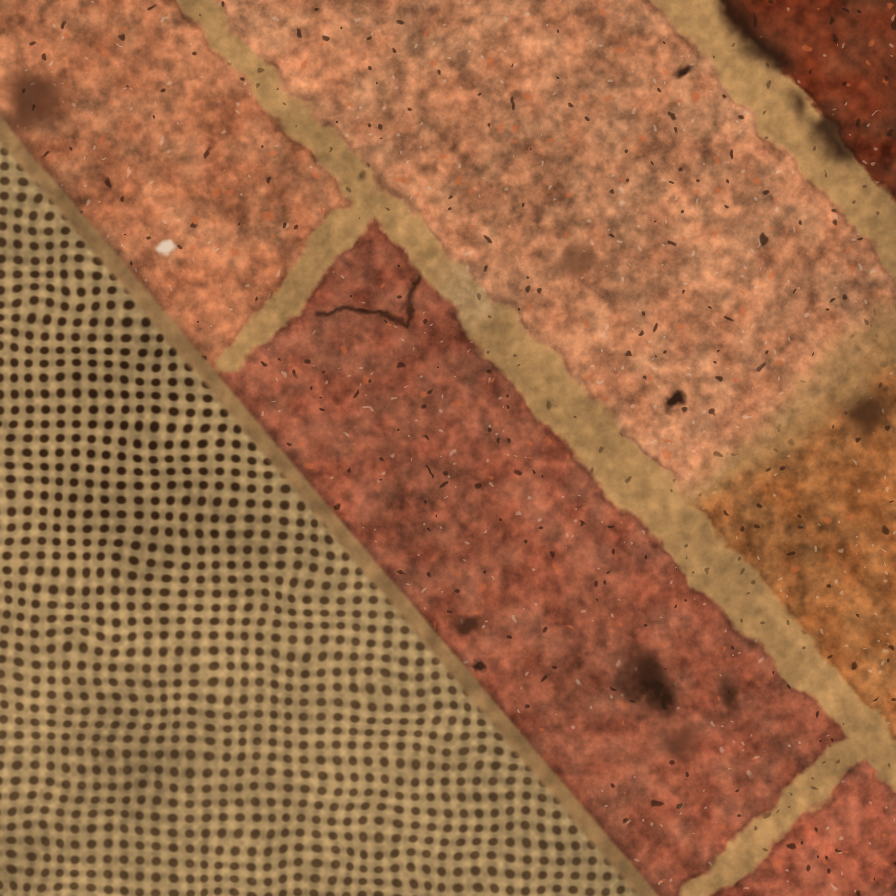
A Shadertoy shader for this texture:

```glsl
// Diagonal courses of worn brick with sandy joints, beside a coarse woven mat.
// Signed line distances split the regions; value noise roughens edges and clay,
// hashed cells scatter grit, and cosines shape the weave.

const vec3 CLAY_LEFT = vec3(0.67, 0.42, 0.285);
const vec3 CLAY_CENTER = vec3(0.56, 0.315, 0.225);
const vec3 CLAY_TOP = vec3(0.70, 0.465, 0.325);
const vec3 CLAY_RIGHT = vec3(0.60, 0.375, 0.21);
const vec3 CLAY_LOW = vec3(0.61, 0.33, 0.235);
const vec3 CLAY_CORNER = vec3(0.42, 0.20, 0.12);
const vec3 EMBER = vec3(0.78, 0.40, 0.23);
const vec3 MORTAR = vec3(0.65, 0.49, 0.31);
const vec3 SOOT = vec3(0.17, 0.10, 0.065);
const vec3 CHALK = vec3(0.88, 0.78, 0.68);
const vec3 THREAD = vec3(0.66, 0.54, 0.37);
const vec3 HOLE = vec3(0.27, 0.18, 0.105);
const vec3 HEM = vec3(0.57, 0.43, 0.28);
const vec2 WEAVE_COUNT = vec2(56.0, 60.0);
const float ROUGHNESS = 0.029;

// Ends of the three cross joints
const vec2 A0 = vec2(0.26, 0.60), A1 = vec2(0.417, 0.78);
const vec2 B0 = vec2(0.768, 0.44), B1 = vec2(1.0, 0.63);
const vec2 C0 = vec2(0.78, 0.0), C1 = vec2(0.957, 0.173);

// Stains and pits: centre, radius, strength
const vec4 STAINS[10] = vec4[10](
  vec4(0.722, 0.237, 0.036, 1.0), vec4(0.815, 0.232, 0.022, 0.8),
  vec4(0.755, 0.547, 0.011, 1.2), vec4(0.759, 0.926, 0.01, 1.1),
  vec4(0.523, 0.302, 0.016, 0.8), vec4(0.529, 0.256, 0.009, 1.0),
  vec4(0.035, 0.89, 0.048, 0.6), vec4(0.638, 0.707, 0.028, 0.4),
  vec4(0.965, 0.54, 0.036, 0.7), vec4(0.755, 0.172, 0.026, 0.5));

float hash(vec2 p) {
  vec3 q = fract(p.xyx * 0.1031);
  q += dot(q, q.yzx + 33.33);
  return fract((q.x + q.y) * q.z);
}

float noise(vec2 p) {
  vec2 i = floor(p), f = fract(p);
  f = f * f * (3.0 - 2.0 * f);
  return mix(mix(hash(i), hash(i + vec2(1, 0)), f.x),
             mix(hash(i + vec2(0, 1)), hash(i + vec2(1, 1)), f.x), f.y);
}

float fbm(vec2 p) {
  float sum = 0.0, amp = 0.5;
  for (int i = 0; i < 4; i++) {
    sum += amp * noise(p);
    p = mat2(1.6, 1.2, -1.2, 1.6) * p + 7.3;
    amp *= 0.55;
  }
  return sum;
}

// Positive to the left of the direction a to b
float lineSide(vec2 p, vec2 a, vec2 b) {
  vec2 d = normalize(b - a);
  return dot(p - a, vec2(-d.y, d.x));
}

float segment(vec2 p, vec2 a, vec2 b) {
  vec2 d = b - a;
  return length(p - a - d * clamp(dot(p - a, d) / dot(d, d), 0.0, 1.0));
}

float band(float d, float halfWidth, float soft) {
  return 1.0 - smoothstep(halfWidth - soft, halfWidth + soft, d);
}

// Randomly filled cells, each with one soft grain
float grit(vec2 p, float count) {
  vec2 q = p * count, id = floor(q);
  vec2 c = 0.3 + 0.4 * vec2(hash(id + 11.0), hash(id + 47.0));
  float r = 0.12 + 0.18 * hash(id + 83.0);
  return step(hash(id), 0.12) * band(length(fract(q) - c), 0.7 * r, 0.3 * r);
}

vec3 weave(vec2 p) {
  vec2 q = mat2(1.0, 0.035, -0.035, 1.0) * p * WEAVE_COUNT;
  q += 0.5 * vec2(noise(p * 24.0), noise(p * 24.0 + 31.0));
  vec2 w = 0.5 + 0.5 * cos(6.2832 * q);
  float deep = 0.72 + 0.4 * band(length(p - vec2(0.14, 0.53)), 0.2, 0.2);
  vec3 col = mix(THREAD, HOLE, smoothstep(0.08, 0.75, w.x * w.y) * deep);
  col *= 1.0 - 0.16 * max(w.x, w.y);
  return col * (0.74 + 0.36 * fbm(p * 7.0) + 0.24 * noise(p * 170.0));
}

void mainImage(out vec4 fragColor, in vec2 fragCoord) {
  vec2 p = fragCoord / iResolution.xy;
  float aa = 1.0 / iResolution.y, coarse = fbm(p * 13.0), fine = fbm(p * 85.0);
  vec2 rough = vec2(fbm(p * 28.0), fbm(p * 28.0 + 19.0)) - 0.5;
  vec2 r = p + ROUGHNESS * rough;
  float matEdge = lineSide(p + 0.003 * rough, vec2(0.0, 0.87), vec2(0.735, 0.0));
  float course = lineSide(r, vec2(0.215, 1.0), vec2(1.0, 0.147));
  float upper = lineSide(r, vec2(0.765, 1.0), vec2(1.0, 0.735));

  // Clay of each brick, with grain and grit
  vec3 col = mix(CLAY_CENTER, CLAY_LEFT, step(0.0, lineSide(r, A0, A1)));
  col = mix(CLAY_LOW, col, step(0.0, lineSide(r, C0, C1)));
  vec3 high = mix(CLAY_RIGHT, CLAY_TOP, step(0.0, lineSide(r, B0, B1)));
  col = mix(col, high, step(0.0, course));
  col = mix(col, CLAY_CORNER, step(0.0, upper));
  col *= 1.0 + 0.5 * (coarse - 0.5) + 0.8 * (fine - 0.5);
  col += vec3(0.04, 0.07, 0.06) * (noise(p * 42.0) - 0.5);
  col = mix(col, EMBER, 0.55 * grit(r, 48.0));
  col = mix(col, CHALK, 0.38 * grit(r + 0.37, 85.0));
  col = mix(col, SOOT, 0.65 * grit(r + 0.71, 62.0));

  // Stains, chip and crack
  for (int i = 0; i < 10; i++) {
    vec4 s = STAINS[i];
    float m = band(length(r + 0.5 * s.z * rough - s.xy) / s.z, 0.7, 0.45);
    col = mix(col, SOOT, min(m * s.w * (0.45 + 0.8 * fine), 0.95));
  }
  col = mix(col, CHALK, band(length(r - vec2(0.189, 0.72)), 0.009, 0.004));
  vec2 bend = vec2(0.449, 0.642);
  float crack = min(segment(r, vec2(0.352, 0.655), bend), segment(r, bend, vec2(0.466, 0.71)));
  col = mix(col, SOOT, 0.7 * band(crack, 0.003, 0.002 + aa));

  // Sandy joints and their dark seams
  float wide = mix(0.014, 0.029, smoothstep(0.2, 0.77, p.x)) - 0.008 * smoothstep(0.8, 1.0, p.x);
  float joint = min(abs(course) - wide, abs(upper) - 0.027);
  joint = min(joint, min(segment(r, A0, A1), segment(r, C0, C1)) - 0.017);
  float dusty = segment(r, B0, B1) - mix(0.014, 0.034, smoothstep(0.77, 1.0, p.x));
  col *= 1.0 - 0.28 * band(abs(joint - 0.003), 0.003, 0.004) * noise(p * 38.0);
  vec3 sand = MORTAR * (0.62 + 0.36 * coarse + 0.42 * fine);
  sand = mix(sand, CHALK, 0.4 * band(length(p - vec2(0.525, 0.675)), 0.03, 0.03) * fine);
  sand = mix(sand, SOOT, 0.4 * grit(r + 0.2, 70.0));
  col = mix(col, sand, max(0.75 * band(dusty, 0.0, 0.018), band(joint, 0.0, 0.003 + aa)));
  float seam = band(segment(r, vec2(0.405, 0.8), vec2(0.445, 0.74)), 0.006, 0.005);
  seam = max(seam, band(segment(r, vec2(0.81, 1.0), vec2(0.94, 0.83)), 0.013, 0.014));
  col = mix(col, SOOT, 0.85 * seam * smoothstep(0.3, 0.6, noise(p * 33.0 + 5.0)));

  // Mat with a plain hem and a narrow shadow
  col *= 1.0 - 0.22 * band(matEdge, 0.006, 0.006);
  vec3 hem = HEM * (0.73 + 0.32 * fine + 0.25 * noise(p * 60.0));
  vec3 cloth = mix(weave(p), hem, smoothstep(-0.023, -0.013, matEdge));
  col = mix(cloth, col, smoothstep(-0.002 - aa, 0.002 + aa, matEdge));
  fragColor = vec4(clamp(col, 0.0, 1.0), 1.0);
}
```
